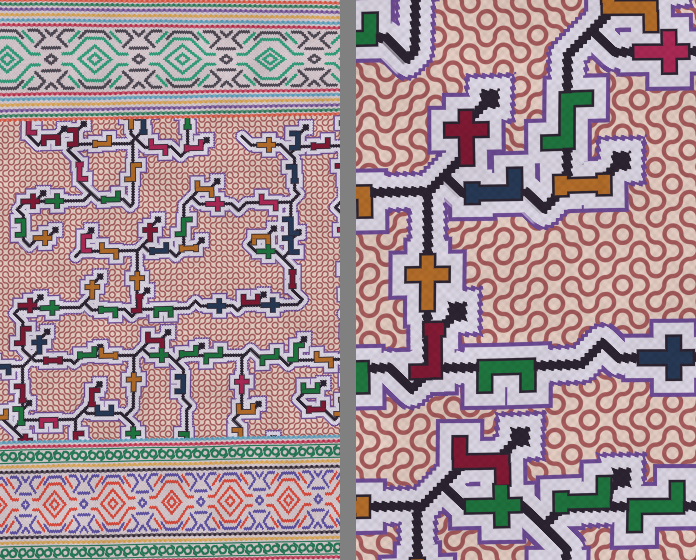
Left, the full canvas; right, a detail of the centre.
Reproduce this pattern procedurally as a WebGL 2 fragment shader.

```glsl
#version 300 es
precision highp float;
// Embroidered cloth: a branching maze panel between geometric borders and corded stripes.
uniform vec2 u_resolution;
out vec4 fragColor;

const vec3 CLOTH = vec3(.82, .77, .79), DARK = vec3(.17, .14, .19);
const vec3 THREAD[6] = vec3[](vec3(.74, .17, .28), vec3(.33, .61, .73), vec3(.84, .63, .29),
    vec3(.42, .29, .57), vec3(.15, .46, .33), vec3(.84, .31, .22));
const vec3 PATCH[5] = vec3[](vec3(.50, .10, .20), vec3(.12, .45, .24), vec3(.15, .22, .33),
    vec3(.69, .42, .16), vec3(.66, .16, .33));

vec2 hash2(vec2 p) {
    return fract(sin(vec2(dot(p, vec2(127.1, 311.7)), dot(p, vec2(269.5, 183.3)))) * 43758.5);
}

float gradientNoise(vec2 p) {
    vec2 i = floor(p), f = p - i, u = f * f * (3. - 2. * f);
    vec2 e = vec2(1, 0);
    float a = dot(hash2(i) - .5, f), b = dot(hash2(i + e) - .5, f - e);
    float c = dot(hash2(i + e.yx) - .5, f - e.yx), d = dot(hash2(i + 1.) - .5, f - 1.);
    return mix(mix(a, b, u.x), mix(c, d, u.x), u.y);
}

// Antialiased coverage of a signed distance; the canvas is 100 units wide.
float cover(float d) {
    float px = 70. / u_resolution.x;
    return 1. - smoothstep(-px, px, d);
}

float segment(vec2 p, vec2 a, vec2 b) {
    vec2 v = b - a;
    return length(p - a - v * clamp(dot(p - a, v) / dot(v, v), 0., 1.));
}

float box(vec2 p, vec2 halfSize) {
    vec2 d = abs(p) - halfSize;
    return max(d.x, d.y);
}

// Bar with teeth: forms crosses, steps, arches and hooks.
float patchShape(vec2 p, float h) {
    float bar = box(p, vec2(2.9, .85));
    if (h < .25) return min(bar, box(p - vec2(.8, 0), vec2(.85, 2.3)));
    vec2 side = floor(3. * fract(h * vec2(7.3, 17.9))) - 1.;
    float teeth = min(box(p - vec2(2.1, 1.4 * side.x), vec2(.85, 1.2)),
                      box(p + vec2(2.1, 1.4 * side.y), vec2(.85, 1.2)));
    return min(bar, teeth);
}

// Diagonal - straight - diagonal path with a patch halfway.
void addPath(vec2 p, vec2 a, vec2 b, float h, inout float line, inout vec2 patchHit) {
    vec2 d = b - a, bend = .5 * min(abs(d.x), abs(d.y)) * sign(d);
    line = min(line, min(segment(p, a + bend, b - bend),
        min(segment(p, a, a + bend), segment(p, b - bend, b))));
    vec2 q = p - .5 * (a + b);
    float s = patchShape(abs(d.y) > abs(d.x) ? q.yx : q, h);
    if (s < patchHit.x) patchHit = vec2(s, h);
}

vec2 node(vec2 id) {
    float parity = mod(id.x + id.y, 2.) * 2. - 1.;
    return (id + .5 + .14 * parity + .22 * (hash2(id) - .5)) * 15.7;
}

vec3 mazePanel(vec2 p) {
    // Fine curling filler from quarter arcs
    vec2 t = p / 1.65, f = fract(t) - .5;
    if (hash2(floor(t)).x < .5) f.x = -f.x;
    float arc = min(abs(length(f - .5) - .5), abs(length(f + .5) - .5));
    vec3 c = mix(vec3(.87, .78, .74), vec3(.59, .27, .28), .85 * cover((arc - .13) * 1.65));

    // Paths to the right and upward neighbours, plus short spurs
    float line = 99.;
    vec2 hit = vec2(99, 0);
    for (int j = -1; j <= 1; j++) for (int i = -1; i <= 1; i++) {
        vec2 id = floor(p / 15.7) + vec2(i, j), h = hash2(id + 41.), k = hash2(id + 87.), n = node(id);
        if (h.x < .62) addPath(p, n, node(id + vec2(1, 0)), h.y, line, hit);
        if (h.x > .36) addPath(p, n, node(id + vec2(0, 1)), k.x, line, hit);
        if (k.y < .6) {
            vec2 tip = n + (h.y < .5 ? vec2(7.6, 4.6) : vec2(4.6, 7.6));
            addPath(p, n, tip, fract(k.x + h.y), line, hit);
            line = min(line, box(p - tip, vec2(.45)));
        }
    }
    float d = min(line - .45 - .1 * sin(8. * (p.x + p.y)), hit.x);
    c = mix(c, THREAD[3], cover(d - 1.55));
    c = mix(c, vec3(.84, .82, .87), cover(d - 1.15));
    c = mix(c, DARK, cover(d));
    return mix(c, PATCH[int(fract(hit.y * 31.7) * 5.)], cover(hit.x + .25));
}

// Mirrored border of nested diamonds (first ink) and angular hooks (second ink).
vec3 diamondBand(vec2 p, float period, vec3 firstInk, vec3 secondInk) {
    float x = p.x / period + .5;
    vec2 q = vec2(abs(fract(x) - .5) * 25.8, abs(p.y));
    q += .12 * sin(p.yx * 9.);
    float k = q.x * .8 + q.y, size = 3.8 + .5 * sin(floor(x) * 2.4);
    float a = min(abs(k - size), abs(k - 1.5)) * .8;
    a = min(a, min(segment(q, vec2(0, 6), vec2(2.5, 6)), segment(q, vec2(2.5, 6), vec2(7, 1.5))));
    a = min(a, min(segment(q, vec2(7, 1.5), vec2(9.5, 1.5)), segment(q, vec2(4.7, 7.8), vec2(7.6, 4.9))));
    float b = min(segment(q, vec2(0, 8), vec2(2.6, 8)), segment(q, vec2(2.6, 8), vec2(4.6, 6)));
    b = min(b, min(segment(q, vec2(6.4, 8.2), vec2(9, 8.2)), segment(q, vec2(9, 8.2), vec2(11, 6.2))));
    b = min(b, min(segment(q, vec2(11, 6.2), vec2(8.4, 3.6)), segment(q, vec2(10.4, 3.2), vec2(12.9, 3.2))));
    b = min(b, min(segment(q, vec2(11.3, 0), vec2(12.9, 1.2)), segment(q, vec2(11.4, 8.2), vec2(12.9, 6.8))));
    vec3 c = mix(CLOTH, secondInk, cover(b - .43));
    return mix(c, firstInk, cover(a - .43));
}

// Row of S-shaped scrolls, each symmetric about its centre.
float scroll(vec2 p) {
    vec2 q = vec2((fract(p.x / 5.15) - .5) * 5.15, p.y);
    if (q.x < 0.) q = -q;
    vec2 r = q - vec2(1.15, .15);
    float hook = max(abs(length(r) - .95) - .33, min(-r.x, r.y + .3) - .35);
    float link = min(segment(q, vec2(0), vec2(.7, 1.1)), segment(q, vec2(1.5, -1.4), vec2(2.6, -.5))) - .34;
    return min(min(hook, link), abs(abs(p.y) - 1.9) - .17);
}

void main() {
    // Slight skew and ripple of the hand-laid cloth
    vec2 p = gl_FragCoord.xy / u_resolution.x * 100.;
    p.y -= (p.x / 100. - .5) * (1.9 - 2.9 * smoothstep(130., 160., p.y));
    p += .5 * gradientNoise(p / 13.);

    // Border bands and maze panel
    bool upper = p.y > 82.;
    float y = p.y - (upper ? 147.3 : 17.);
    vec3 c = CLOTH;
    if (p.y > 35.4 && p.y < 129.9) c = mazePanel(p - vec2(0, 35.4));
    else if (abs(y) < 9.) c = upper ? diamondBand(vec2(p.x - 27.9, y), 25.8, vec3(.20, .60, .47), vec3(.30, .28, .32))
                                   : diamondBand(vec2(p.x - 16.1, y), 17.2, vec3(.83, .29, .24), vec3(.37, .32, .62));
    else if (!upper) c = mix(c, THREAD[4], cover(scroll(vec2(p.x, abs(y) - 14.2))));

    // Twisted cords, mirrored about each band
    float offsets[6] = float[](9.7, 11.1, 12.7, 14.3, 15.8, 17.);
    if (!upper) offsets = float[](18.4, 17., 11.2, 9.6, 99., 99.);
    for (int i = 0; i < 6; i++) {
        int hue = upper ? i : (i < 2 ? 1 - i : i);
        vec3 ink = !upper && i == 3 ? DARK : THREAD[hue];
        float twist = sin(p.x * 4.2 + float(i)), d = abs(abs(y) - offsets[i] + .13 * twist) - .42;
        c = mix(c, mix(ink, CLOTH, .18 + .18 * twist), cover(d));
    }

    // Woven grain and uneven fading
    c *= .98 + .035 * sin(p.x * 7.) * sin(p.y * 7.) + .16 * gradientNoise(p / 9.) + .12 * gradientNoise(p * 1.3);
    fragColor = vec4(c, 1);
}
```
